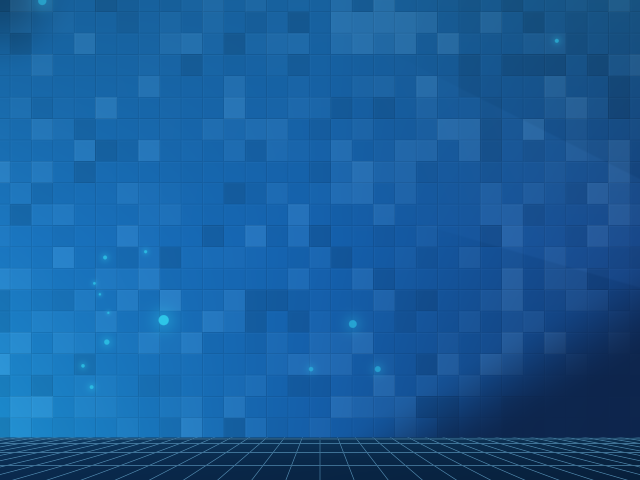
Give the GLSL for this background, as a Shadertoy shader.

```glsl
const float FLOOR_TOP = 0.0885;
const float TILE = 0.04453;

float hash(vec2 p) {
    vec3 q = fract(vec3(p.xyx) * 0.1031);
    q += dot(q, q.yzx + 33.33);
    return fract((q.x + q.y) * q.z);
}

vec2 gradientAt(vec2 cell) {
    float angle = 6.2832 * hash(cell);
    return vec2(cos(angle), sin(angle));
}

float gradientNoise(vec2 p) {
    vec2 i = floor(p), f = fract(p);
    vec2 u = f * f * f * (f * (f * 6.0 - 15.0) + 10.0);
    vec2 e = vec2(1, 0);
    float low = mix(dot(gradientAt(i), f), dot(gradientAt(i + e), f - e), u.x);
    float high = mix(dot(gradientAt(i + e.yx), f - e.yx),
                     dot(gradientAt(i + 1.0), f - 1.0), u.x);
    return mix(low, high, u.y);
}

vec3 threeStops(vec3 a, vec3 b, vec3 c, float t) {
    return t < 0.5 ? mix(a, b, t * 2.0) : mix(b, c, t * 2.0 - 1.0);
}

// Signed distance to the line through a and b, positive on its right
float sideOf(vec2 p, vec2 a, vec2 b) {
    vec2 d = normalize(b - a);
    return dot(p - a, vec2(d.y, -d.x));
}

float stroke(float dist, float width, float px) {
    return 1.0 - smoothstep(width - 0.5 * px, width + 0.5 * px, abs(dist));
}

vec3 wallGradient(vec2 uv) {
    vec3 left = threeStops(vec3(0.11, 0.56, 0.81), vec3(0.10, 0.46, 0.75),
                           vec3(0.09, 0.38, 0.61), uv.y);
    vec3 middle = threeStops(vec3(0.08, 0.36, 0.65), vec3(0.08, 0.38, 0.68),
                             vec3(0.09, 0.38, 0.62), uv.y);
    vec3 right = threeStops(vec3(0.06, 0.18, 0.38), vec3(0.08, 0.26, 0.51),
                            vec3(0.09, 0.32, 0.50), uv.y);
    return threeStops(left, middle, right, uv.x);
}

vec3 addTiles(vec3 color, vec2 p, float px) {
    vec2 grid = (p - vec2(0.0208, 0.0406)) / TILE;
    vec2 cell = floor(grid);
    float patches = gradientNoise(cell * 0.27 + 4.3);
    float tone = hash(cell + 17.0) - 0.45 + 0.5 * patches;
    color += vec3(0.07, 0.07, 0.06) * smoothstep(0.1, 0.65, tone);
    color *= 1.0 - 0.10 * smoothstep(0.2, 0.5, -tone);

    // Dark grooves with a faint bevel beside them
    vec2 seam = (fract(grid + 0.5) - 0.5) * TILE;
    float groove = max(stroke(seam.x, 0.0007, px), stroke(seam.y, 0.0007, px));
    float bevel = max(stroke(seam.x - 0.0025, 0.0006, px),
                      stroke(seam.y + 0.0025, 0.0006, px));
    return color * (1.0 - 0.10 * groove) + 0.018 * bevel;
}

vec3 addLight(vec3 color, vec2 p) {
    float upper = sideOf(p, vec2(1.042, 0.774), vec2(1.333, 0.627));
    float lower = -sideOf(p, vec2(0.972, 0.505), vec2(1.333, 0.401));
    float beam = smoothstep(-0.003, 0.003, upper) * smoothstep(-0.003, 0.003, lower);
    color += vec3(0.015, 0.022, 0.03) * beam * smoothstep(0.75, 1.15, p.x);

    float shade = sideOf(p, vec2(0.868, 0.0885), vec2(1.333, 0.358));
    color = mix(color, vec3(0.05, 0.14, 0.29), 0.92 * smoothstep(-0.09, 0.10, shade));
    return color * mix(0.75, 1.0, smoothstep(0.0, 0.16, length(p - vec2(0.0, 1.0))));
}

vec3 addDot(vec3 color, vec2 p, vec2 center, float radius, float strength, float px) {
    float d = length(p - center);
    float disc = 1.0 - smoothstep(radius - px, radius + px, d);
    float halo = exp(-d * d / (radius * radius * 6.0));
    return mix(color, vec3(0.18, 0.79, 0.92), strength * max(disc, 0.3 * halo));
}

vec3 addSparks(vec3 color, vec2 p, float px) {
    color = addDot(color, p, vec2(0.341, 0.333), 0.0110, 0.95, px);
    color = addDot(color, p, vec2(0.735, 0.325), 0.0085, 0.65, px);
    color = addDot(color, p, vec2(1.160, 0.915), 0.0045, 0.65, px);
    color = addDot(color, p, vec2(0.088, 0.998), 0.0090, 0.60, px);
    for (float i = 0.0; i < 8.0; i++) {
        vec2 jitter = vec2(hash(vec2(i, 3.0)), hash(vec2(i, 8.0))) - 0.5;
        vec2 center = mix(vec2(0.27, 0.49), vec2(0.15, 0.21), i / 7.0);
        float radius = mix(0.0025, 0.0065, hash(vec2(i, 5.0)));
        color = addDot(color, p, center + jitter * vec2(0.14, 0.04), radius, 0.8, px);
    }
    for (float i = 0.0; i < 2.0; i++)
        color = addDot(color, p, vec2(0.648 + 0.139 * i, 0.231), 0.005 + 0.0015 * i, 0.6, px);
    return color;
}

// Perspective grid seen from above
vec3 floorColor(vec2 p, float aspect, float px) {
    float drop = 0.184 - p.y;
    float x = p.x - 0.5 * aspect;
    float row = (fract(1.0 / (drop * 1.382) - 0.21) - 0.5) * 1.382 * drop * drop;
    float column = (fract(x / (drop * 0.386) + 0.5) - 0.5) * 0.386 * drop;
    column /= length(vec2(1.0, x / drop));
    float lines = max(stroke(row, 0.0009, px), stroke(column, 0.0009, px));
    float height = p.y / FLOOR_TOP;
    vec3 base = mix(vec3(0.035, 0.15, 0.28), vec3(0.05, 0.22, 0.37), height * height);
    base *= 1.08 - 0.25 * p.x / aspect;
    float rim = stroke(p.y - FLOOR_TOP + 0.003, 0.001, px);
    return mix(base, vec3(0.36, 0.60, 0.75), 0.65 * max(lines, rim));
}

void mainImage(out vec4 fragColor, in vec2 fragCoord) {
    float px = 1.0 / iResolution.y;
    float aspect = iResolution.x * px;
    vec2 p = fragCoord * px;
    vec3 wall = addTiles(wallGradient(fragCoord / iResolution.xy), p, px);
    wall = addSparks(addLight(wall, p), p, px);
    vec3 ground = floorColor(vec2(p.x, min(p.y, FLOOR_TOP)), aspect, px);
    float onWall = smoothstep(-px, px, p.y - FLOOR_TOP);
    fragColor = vec4(mix(ground, wall, onWall), 1.0);
}
```
